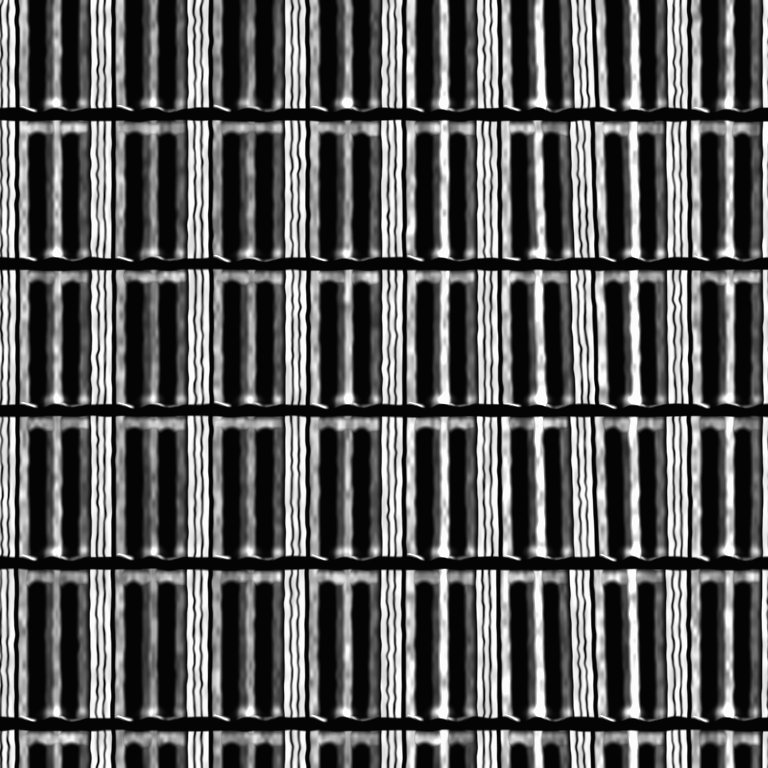
This texture map is drawn by a Shadertoy shader. Its source:

```glsl
// Monochrome wall of interlocking ridged roof tiles, 8 across and 5 down.
// Each tile is a profile across (rim, pan, ridge, pan, ribbed joint), with
// rounded pan ends, a wavy lower lip, dark gaps and noise for weathering.

#define COLS 8.0
#define ROWS 5.0
#define OFFSET vec2(0.0221, 0.1523)  // first gap, from the upper left
#define WARP vec2(-0.0020, 0.0085)   // uneven spacing of the gaps
#define TILT 0.055                   // lean of the tiles right of centre
#define WOBBLE 0.016                 // irregularity of the edges
#define GRAIN 0.42                   // strength of the mottling
#define GAP 0.024                    // half width of the upright gaps

const float TAU = 6.2831853;

float hash(vec2 p) {
    vec3 q = fract(p.xyx * 0.1031);
    q += dot(q, q.yzx + 33.33);
    return fract((q.x + q.y) * q.z);
}

float noise(vec2 p) {
    vec2 i = floor(p), f = fract(p);
    f = f * f * (3.0 - 2.0 * f);
    return mix(mix(hash(i), hash(i + vec2(1, 0)), f.x),
               mix(hash(i + vec2(0, 1)), hash(i + vec2(1, 1)), f.x), f.y);
}

float band(float x, float a, float b, float soft) {
    return smoothstep(a - soft, a + soft, x) * (1.0 - smoothstep(b - soft, b + soft, x));
}

float bell(float x, float width) {
    x /= width;
    return exp(-x * x);
}

// Darkness of a round-ended pan centred on c
float pan(vec2 t, float c, float radius, float top, float bottom) {
    float beyond = max(max(top - t.y, t.y - bottom), 0.0) * 1.6;
    float d = length(vec2(t.x - c, beyond)) - radius;
    return 1.0 - smoothstep(-0.035, 0.035, d);
}

// Three pale ribs parted by two ragged grooves
float ribs(vec2 t, vec2 p, float soft) {
    float ragged = (noise(p * vec2(40.0, 110.0)) - 0.5) * 0.018;
    float shade = band(t.x, 0.77, 0.982, soft);
    for (float i = 0.0; i < 2.0; i++) {
        float broken = 0.6 + 0.4 * noise(p * vec2(30.0, 90.0) + i * 17.0);
        shade *= 1.0 - broken * bell(t.x - 0.84 - 0.072 * i + ragged, 0.014);
    }
    return shade * mix(0.85, 1.08, noise(p * vec2(160.0, 50.0)));
}

float tileShade(vec2 t, vec2 id, vec2 p, float soft) {
    float seed = hash(id + 3.7);
    float wave = noise(p * vec2(50.0, 75.0)) - 0.5;
    float grain = noise(p * vec2(190.0, 90.0)) * 0.6 + noise(p * vec2(75.0, 45.0)) * 0.4;
    float light = 0.78 - 0.25 * cos(TAU * (id.x - 1.5) / COLS) + 0.16 * (seed - 0.5);
    vec2 w = t + vec2(WOBBLE * wave, 0.0);

    // Profile across the tile
    float shade = 0.02;
    shade += (0.40 + 0.42 * light) * band(w.x, 0.02, 0.125, 0.03);
    shade += 0.24 * band(w.x, 0.29, 0.39, 0.03);
    shade += light * band(w.x, 0.385, 0.445 + 0.03 * light, 0.027);
    shade += 0.34 * band(w.x, 0.64, 0.74, 0.035);

    // Pale shoulder at the head, bright foot below the ridge
    float head = band(t.y, 0.035, 0.12 + 0.03 * wave, 0.03) * band(t.x, 0.03, 0.74, 0.03);
    shade = max(shade, head * mix(0.45, 0.85, noise(p * vec2(60.0, 60.0))));
    float hollow = max(pan(w, 0.22, 0.085, 0.15, 0.86), pan(w, 0.565, 0.078, 0.15, 0.86));
    shade *= 1.0 - 0.97 * hollow;
    shade += 0.9 * light * bell(w.x - 0.39, 0.085) * bell(t.y - 0.91, 0.032);
    shade += 0.4 * bell(w.x - 0.70, 0.05) * bell(t.y - 0.91, 0.03);
    shade *= 1.0 + GRAIN * (grain - 0.5) * 2.0;
    shade = max(shade, ribs(w, p, soft));

    // Lower lip hangs further down below the pans
    float sag = (0.5 + 0.5 * cos(TAU * (t.x - 0.21) / 0.36)) * (1.0 - smoothstep(0.70, 0.78, t.x));
    float lip = 0.943 + 0.028 * sag + WOBBLE * wave;
    float lipLight = band(t.x, 0.03, 0.20, 0.03) + 0.8 * band(t.x, 0.36, 0.52, 0.04)
                   + 0.35 * band(t.x, 0.55, 0.75, 0.03);
    shade = max(shade, lipLight * bell(t.y - lip + 0.012, 0.012));

    // Dark gaps around the tile
    float edge = max(soft * 0.7, 0.009);
    shade *= 1.0 - smoothstep(lip - edge, lip + edge, t.y);
    shade *= smoothstep(0.026 - edge, 0.026 + edge, t.y + WOBBLE * wave);
    shade *= smoothstep(GAP - soft, GAP + soft, w.x);
    return shade;
}

void mainImage(out vec4 fragColor, in vec2 fragCoord) {
    vec2 p = fragCoord / iResolution.xy;
    p.y = 1.0 - p.y;

    // Grid with gently uneven rows and columns
    vec2 g = p - OFFSET;
    g += WARP * (1.0 - cos(TAU * g));
    g *= vec2(COLS, ROWS);
    g.x -= TILT * bell(p.x - 0.76, 0.11) * (fract(g.y) - 0.5);
    g.x += 0.018 * (hash(vec2(mod(floor(g.y), ROWS), 9.0)) - 0.5);

    vec2 id = mod(floor(g), vec2(COLS, ROWS));
    float soft = max(0.011, 0.8 * COLS / iResolution.x);
    float shade = tileShade(fract(g), id, p, soft);
    fragColor = vec4(vec3(clamp(shade, 0.015, 0.99)), 1.0);
}
```
